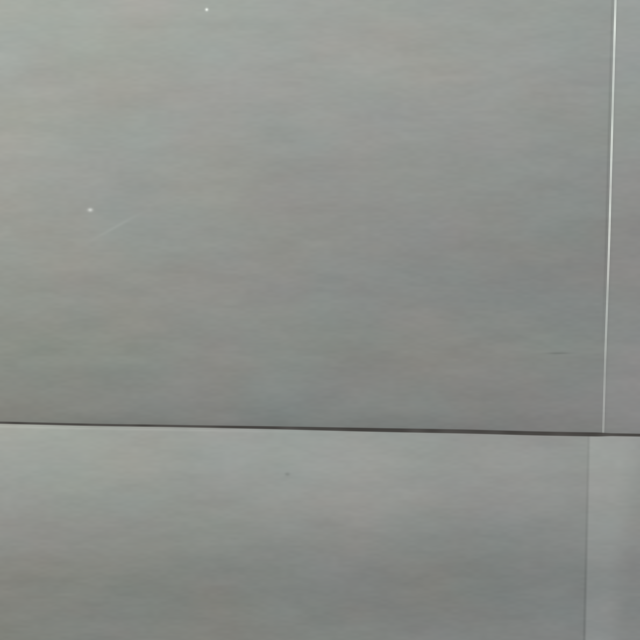
Write a Shadertoy shader that draws this texture.

```glsl
// Draws weathered grey metal panels with a dark horizontal seam and a bright vertical edge.

float hash(vec2 p) {
    vec3 q = fract(vec3(p.xyx) * 0.1031);
    q += dot(q, q.yzx + 33.33);
    return fract((q.x + q.y) * q.z);
}

float noise(vec2 p) {
    vec2 i = floor(p), f = fract(p);
    f = f * f * (3.0 - 2.0 * f);
    return mix(mix(hash(i), hash(i + vec2(1, 0)), f.x),
               mix(hash(i + vec2(0, 1)), hash(i + vec2(1, 1)), f.x), f.y);
}

// Layered noise centred on zero
float fbm(vec2 p) {
    float sum = 0.0, amp = 0.5;
    for (int i = 0; i < 4; i++) {
        sum += amp * (noise(p) - 0.5);
        p = p * 2.03 + 17.3;
        amp *= 0.5;
    }
    return sum;
}

// Soft-edged line: d is the distance from its centre
float line(float d, float halfWidth, float blur) {
    return 1.0 - smoothstep(halfWidth - blur, halfWidth + blur, abs(d));
}

float speck(vec2 uv, vec2 centre, vec2 radius) {
    vec2 d = (uv - centre) / radius;
    return exp(-dot(d, d));
}

void mainImage(out vec4 fragColor, in vec2 fragCoord) {
    vec2 uv = fragCoord / iResolution.xy;
    float blur = max(0.0012, 0.7 / iResolution.y);

    // Panel shading on each side of the sloping seam
    float seam = 0.3395 - 0.0195 * uv.x + 0.0012 * (noise(vec2(uv.x * 7.0, 4.0)) - 0.5);
    float t = clamp((uv.y - seam) / (1.0 - seam), 0.0, 1.0);
    float s = clamp(uv.y / seam, 0.0, 1.0);
    float upper = 0.495 + 0.17 * pow(t, 0.72) - 0.07 * uv.x * smoothstep(0.0, 0.4, t);
    upper -= 0.025 * exp(-t * 35.0);
    float lower = 0.5 + 0.135 * smoothstep(0.15, 0.95, s) - 0.075 * uv.x * s;
    float above = smoothstep(-blur, blur, uv.y - seam);
    float shade = mix(lower, upper, above);

    // Broad stains and fine horizontal brushing
    shade += 0.035 * fbm(uv * vec2(4.0, 8.0) + 3.0);
    shade += 0.035 * fbm(uv * vec2(14.0, 55.0) + 21.0);
    shade += 0.012 * (noise(uv * vec2(90.0, 240.0)) - 0.5);
    shade -= 0.02 * speck(uv, vec2(0.55, 0.42), vec2(0.09, 0.035));
    vec3 col = shade * vec3(1.0, 1.02, 0.975);
    float tint = fbm(uv * vec2(9.0, 14.0) + 50.0);
    col += tint * vec3(0.032, -0.012, -0.012);
    col.b += 0.025 * fbm(uv * vec2(6.0, 11.0) + 80.0) + 0.014 * uv.x;

    // Lower right overlap, its slanted sheen and faint dark edge
    float fold = uv.x - (0.913 + 0.022 * uv.y);
    float below = 1.0 - above;
    float sheet = smoothstep(-0.002, 0.004, fold);
    float slant = 1.0 - smoothstep(-0.02, 0.025, uv.x - 0.955 - 0.11 * uv.y);
    col += below * sheet * (0.012 + 0.028 * slant);
    col -= 0.055 * below * line(fold, 0.0018, 0.0025) * (1.0 - 0.5 * s);

    // Bright vertical edge, fading toward the seam
    float edge = uv.x - (0.9427 + 0.0262 * (uv.y - 0.33)
                         + 0.0015 * smoothstep(0.4, 0.65, uv.y));
    float glint = mix(0.1, 0.25, smoothstep(0.36, 0.68, uv.y));
    glint *= 0.75 + 0.5 * noise(vec2(3.0, uv.y * 24.0));
    col += above * smoothstep(0.0, 0.008, edge) * 0.018;
    col -= 0.06 * above * line(edge + 0.005, 0.001, 0.003) * smoothstep(0.4, 0.7, uv.y);
    col += above * glint * line(edge, 0.0017, blur) * vec3(0.97, 1.0, 0.96);

    // Dark seam, thicker to the right, with a bright lip at the left
    float thick = mix(0.0017, 0.0031, smoothstep(0.25, 0.7, uv.x));
    thick *= 1.0 - 0.3 * smoothstep(0.93, 0.96, uv.x);
    float gap = uv.y - seam;
    col += 0.045 * line(gap + 0.006, 0.001, 0.003) * (1.0 - smoothstep(0.3, 0.55, uv.x));
    vec3 seamColor = vec3(0.235, 0.225, 0.215) + 0.06 * noise(vec2(uv.x * 40.0, 1.0));
    col = mix(col, seamColor, 0.92 * line(gap, thick, blur * 1.3));

    // Small chips and scratches
    col += 0.28 * speck(uv, vec2(0.323, 0.985), vec2(0.0025));
    col += 0.2 * speck(uv, vec2(0.141, 0.672), vec2(0.004, 0.003));
    col += 0.025 * speck(uv, vec2(0.18, 0.645 + 0.55 * (uv.x - 0.18)), vec2(0.03, 0.003));
    col -= 0.06 * speck(uv, vec2(0.449, 0.259), vec2(0.004, 0.003));
    col -= 0.05 * speck(uv, vec2(0.872, 0.448), vec2(0.018, 0.0018));

    fragColor = vec4(clamp(col, 0.0, 1.0), 1.0);
}
```
